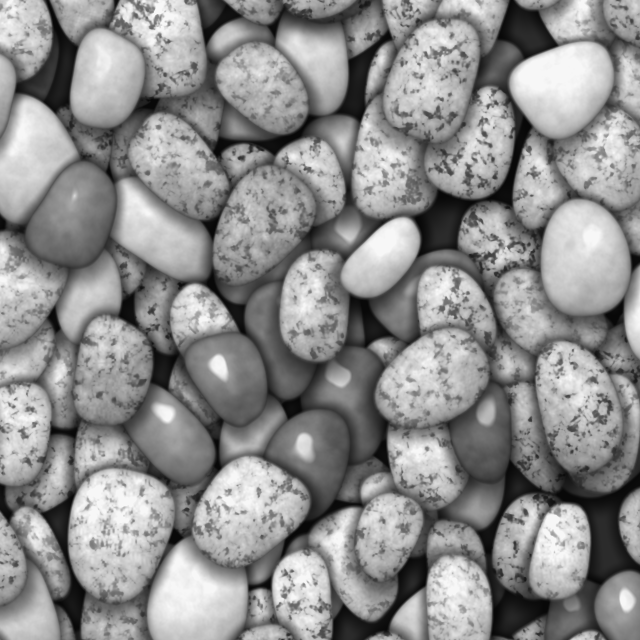
Write a three.js fragment shader that draws this texture.

```glsl
// A heap of rounded grey pebbles: speckled granite, pale smooth and dark glossy.
// Staggered layers of jittered cells are painted from bottom to top; each stone
// is a warped superellipse with a soft contact shadow, dome light and mottling.
varying vec2 vUv;

const float LAYERS = 6.0;
const float CELL = 0.235;            // spacing of the stones within one layer
const float JITTER = 0.40;           // scatter, as a share of the cell
const vec2 STONE_RADII = vec2(0.059, 0.084);
const float EDGE = 0.0026;           // softness of the outlines
const float SHADOW_REACH = 0.022;
const float SHADOW_DEPTH = 0.56;
const float GAP_TONE = 0.17;
const float GLOSSY_SHARE = 0.14;
const float PALE_SHARE = 0.24;
const float AMBIENT = 0.74;
const float DIFFUSE = 0.33;
const vec3 LIGHT = vec3(-0.20, 0.48, 0.85);

float hash(vec2 p) {
  return fract(sin(dot(p, vec2(127.1, 311.7))) * 43758.5453);
}

float noise(vec2 p) {
  vec2 i = floor(p), f = fract(p);
  f = f * f * (3.0 - 2.0 * f);
  return mix(mix(hash(i), hash(i + vec2(1.0, 0.0)), f.x),
             mix(hash(i + vec2(0.0, 1.0)), hash(i + vec2(1.0, 1.0)), f.x), f.y);
}

mat2 rotation(float a) {
  float c = cos(a), s = sin(a);
  return mat2(c, s, -s, c);
}

// Three turned octaves, so that no grid shows
float turnedNoise(vec2 p) {
  mat2 turn = rotation(0.65);
  float sum = 0.46 * noise(p);
  p = turn * p * 1.9;
  sum += 0.32 * noise(p);
  p = turn * p * 1.9;
  return sum + 0.22 * noise(p);
}

// Egg-like superellipse: 0 at the centre, 1 on the outline
float stoneRadius(vec2 q, vec2 id) {
  q.x *= 1.0 + 0.60 * (hash(id + 4.1) - 0.5) * q.y;
  float power = mix(2.0, 2.9, hash(id + 5.3));
  vec2 a = pow(abs(q) + 1e-4, vec2(power));
  float angle = atan(q.y, q.x + 1e-5);
  float wobble = 0.045 * sin(2.0 * angle + 6.28 * hash(id + 6.7))
               + 0.045 * sin(3.0 * angle + 6.28 * hash(id + 7.9));
  return pow(a.x + a.y, 1.0 / power) * (1.0 + wobble);
}

// Surface tone of one stone; p is local, n is the dome normal
float stoneTone(vec2 p, vec3 n, vec2 id) {
  float kind = hash(id + 8.3);
  float shadeOfGrey = hash(id + 9.7);
  vec2 grain = p + 3.0 * vec2(hash(id + 10.1), hash(id + 11.3));
  float cloud = turnedNoise(grain * 24.0) - 0.5;
  vec2 warp = 0.004 * vec2(noise(grain * 60.0), noise(grain * 60.0 + 31.0));
  float mottle = turnedNoise((grain + warp) * 78.0);

  float albedo, gloss;
  if (kind < GLOSSY_SHARE) {
    albedo = mix(0.38, 0.56, shadeOfGrey) + 0.22 * cloud + 0.06 * (mottle - 0.5);
    gloss = 0.42;
  } else if (kind < GLOSSY_SHARE + PALE_SHARE) {
    albedo = mix(0.74, 0.98, shadeOfGrey) + 0.20 * cloud + 0.10 * (mottle - 0.5);
    gloss = 0.08;
  } else {
    float speckles = smoothstep(0.52, 0.78, mottle + 0.20 * cloud);
    albedo = mix(0.64, 0.92, shadeOfGrey) + 0.24 * cloud - 0.34 * (mottle - 0.5);
    albedo -= mix(0.12, 0.42, hash(id + 12.9)) * speckles;
    gloss = 0.07;
  }

  // Soft overhead light, darker rim, and a broken window-like glint
  float light = AMBIENT + DIFFUSE * dot(n, normalize(LIGHT));
  light *= mix(0.66, 1.0, smoothstep(0.0, 0.55, n.z));
  vec2 glintPlace = vec2(0.5 * hash(id + 16.1) - 0.35, 0.36);
  float spot = length((n.xy - glintPlace) * vec2(1.3, 1.0));
  float glint = smoothstep(0.30, 0.10, spot + 0.5 * (noise(grain * 38.0) - 0.5));
  float sheen = smoothstep(0.9, 0.0, spot);
  return albedo * light + gloss * (0.75 * glint + 0.25 * sheen);
}

// Lays one stone with its shadow over the tone below
float addStone(float tone, vec2 offset, vec2 id, float height) {
  float lean = 2.0 * hash(id + 1.3) - 1.0;
  mat2 turn = rotation(0.40 * lean + 0.8 * lean * lean * lean);
  vec2 radii = STONE_RADII * mix(0.80, 1.24, hash(id + 2.7));
  radii.x *= mix(0.80, 1.18, hash(id + 3.1));
  vec2 p = offset * turn;
  vec2 q = p / radii;
  float r = stoneRadius(q, id);
  float d = (r - 1.0) * min(radii.x, radii.y);

  float upward = offset.y / (length(offset) + 1e-4);
  float reach = SHADOW_REACH * (1.0 - 0.40 * upward);
  tone *= 1.0 - SHADOW_DEPTH * smoothstep(reach, -0.003, d);
  if (d < EDGE) {
    float inside = min(r, 1.0);
    vec2 slope = turn * (q / max(length(q), 1e-4)) * inside;
    vec3 n = vec3(slope, sqrt(1.0 - inside * inside));
    float stone = stoneTone(p, n, id) * mix(0.90, 1.0, height);
    tone = mix(tone, stone, smoothstep(EDGE, -EDGE, d));
  }
  return tone;
}

void main() {
  float tone = GAP_TONE;
  for (float layer = 0.0; layer < LAYERS; layer++) {
    // Successive layers fill the holes of a half-cell lattice
    vec2 grid = vUv / CELL + 0.3 + 0.5 * mod(vec2(layer, layer + floor(layer * 0.5)), 2.0);
    for (float y = -1.0; y <= 1.0; y++) {
      for (float x = -1.0; x <= 1.0; x++) {
        vec2 cell = floor(grid) + vec2(x, y);
        vec2 id = cell + layer * vec2(17.0, 29.0);
        vec2 scatter = vec2(hash(id + 13.7), hash(id + 14.9)) - 0.5;
        vec2 centre = cell + 0.5 + JITTER * scatter;
        tone = addStone(tone, (grid - centre) * CELL, id, layer / (LAYERS - 1.0));
      }
    }
  }
  gl_FragColor = vec4(vec3(clamp(tone, 0.03, 0.97)), 1.0);
}
```
